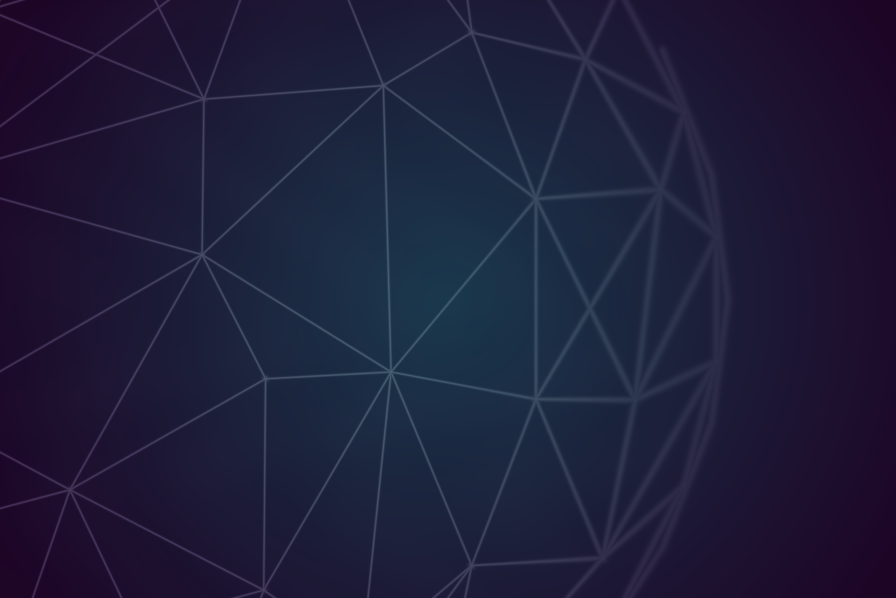
Reproduce this background procedurally as a Shadertoy shader.

```glsl
const float PI = 3.14159265;

// Lens blur grows toward the far side of the globe
float blurAt(float x) { return smoothstep(0.62, 1.2, x); }

float link(vec2 p, vec2 a, vec2 b) {
    vec2 ab = b - a;
    float d = length(p - a - ab * clamp(dot(p - a, ab) / dot(ab, ab), 0.0, 1.0));
    float blur = blurAt(p.x);
    float width = max(0.0019, 0.6 / iResolution.y) + 0.006 * blur * blur;
    return mix(0.32, 0.12, blur) * exp(-d * d / (width * width));
}

float dot2(vec2 v) { return dot(v, v); }

float joint(vec2 p, vec2 a) {
    float blur = blurAt(p.x);
    float radius = mix(0.005, 0.009, blur);
    return mix(0.36, 0.14, blur) * exp(-dot2(p - a) / (radius * radius));
}

// Node columns from left to right; y runs downward
vec2 edgeNode(float row) {
    float k = row - 0.5;
    return vec2(0.139 * sin(2.0 * k), 0.559 + 0.361 * k + 0.092 * sin(2.09 * k));
}

vec2 leftNode(float row) {
    float k = row - 1.5;
    return vec2(0.391 + 0.074 * sin(1.6 * k),
                0.553 + 0.27 * k - 0.033 * cos(1.57 * k) - 0.035 * sin(2.2 * k));
}

vec2 hubNode(float row) {
    return vec2(0.641 + row * (0.084 + row * (0.02 * row - 0.091)), 0.143 + 0.479 * row);
}

vec2 bulge(float reach, float y) {
    return vec2(reach - 0.63 * (y - 0.5) * (y - 0.5), y);
}

vec2 innerNode(float row) {
    float k = row - 1.5;
    return bulge(0.914, 0.5 + 0.297 * k + 0.022 * sin(2.09 * k));
}

vec2 outerNode(float row) {
    float flip = cos(PI * row);
    float y = 0.5 + 0.297 * (row - 1.5) + 0.045 * flip / (1.0 + 0.3 * row * row);
    return bulge(1.103, y) - vec2(0.023 * flip, 0.0);
}

vec2 rimNode(float row, float reach) {
    return bulge(reach, 0.5 + 0.208 * (row - 1.5));
}

float mesh(vec2 p) {
    float ink = 0.0;

    // Fans from the sparse columns to their denser neighbours
    for (float r = -1.0; r < 3.0; r++) {
        vec2 edge = edgeNode(r), hub = hubNode(r);
        float odd = mod(r, 2.0);
        ink = max(ink, max(joint(p, edge), joint(p, hub)));
        ink = max(ink, link(p, hub, hubNode(r + 1.0)));
        if (odd > 0.5) ink = max(ink, link(p, edge, edgeNode(r + 1.0)));
        for (float i = -1.0; i < 2.0 + odd; i++) {
            float row = 2.0 * r + i;
            ink = max(ink, link(p, edge, leftNode(row)));
            if (i > 1.0 || (r == 0.0 && i < 0.0)) continue;
            ink = max(ink, link(p, hub, leftNode(row)));
            ink = max(ink, link(p, hub, innerNode(row)));
        }
    }

    // Strands leaving the canvas
    vec2 outside = vec2(-0.121, 0.691);
    ink = max(ink, link(p, outside, leftNode(1.0)));
    ink = max(ink, link(p, outside, edgeNode(1.0)));
    ink = max(ink, link(p, vec2(-0.3, 0.93), edgeNode(1.0)));
    ink = max(ink, link(p, vec2(0.2, -0.12), leftNode(0.0)));

    // Curved bands up to the rim
    for (float r = -1.0; r < 4.0; r++) {
        vec2 left = leftNode(r), inner = innerNode(r), outer = outerNode(r);
        vec2 innerNext = innerNode(r + 1.0), outerNext = outerNode(r + 1.0);
        vec2 rim = rimNode(r, 1.205);
        ink = max(ink, max(joint(p, left), max(joint(p, inner), joint(p, outer))));
        ink = max(ink, max(joint(p, rim), link(p, left, leftNode(r + 1.0))));
        ink = max(ink, max(link(p, inner, innerNext), link(p, outer, outerNext)));
        ink = max(ink, max(link(p, inner, outer), link(p, outer, rim)));
        ink = max(ink, link(p, outer, rimNode(r - 1.0, 1.205)));
        if (r < 2.0) ink = max(ink, link(p, outer, innerNext));
        if (r > 0.0) ink = max(ink, link(p, inner, outerNext));
        ink = max(ink, link(p, rim, rimNode(r + 1.0, 1.205)));
        ink = max(ink, link(p, rimNode(r + 0.5, 1.217), rimNode(r + 1.5, 1.217)));
    }
    return ink;
}

void mainImage(out vec4 fragColor, in vec2 fragCoord) {
    vec2 p = vec2(fragCoord.x, iResolution.y - fragCoord.y) / iResolution.y;
    float fromGlow = length(p - vec2(0.75, 0.5));

    // Teal glow fading to violet
    vec3 teal = vec3(0.103, 0.222, 0.303), violet = vec3(0.115, 0.02, 0.15);
    vec3 color = mix(teal, violet, min(fromGlow / 0.85, 1.0));

    // Faint shadows of the far side
    float inside = 1.0 - smoothstep(1.1, 1.2, p.x + 0.63 * (p.y - 0.5) * (p.y - 0.5));
    float haze = sin(17.0 * p.x + 3.0 * sin(9.0 * p.y)) * sin(14.0 * p.y - 8.0 * p.x);
    color += 0.005 * inside * haze;

    vec3 thread = mix(vec3(0.62, 0.72, 0.78), vec3(0.6, 0.52, 0.72), smoothstep(0.2, 0.7, fromGlow));
    color = mix(color, thread, mesh(p));
    fragColor = vec4(color, 1.0);
}
```
